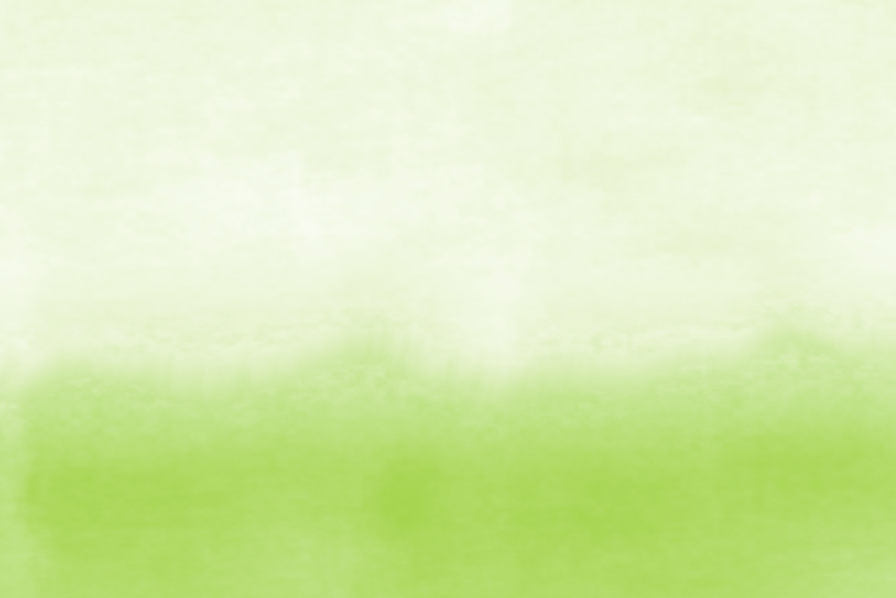
This background is drawn by a Shadertoy shader. Its source:

```glsl
float hash(vec2 p) {
    return fract(sin(dot(p, vec2(127.1, 311.7))) * 43758.5453);
}

float noise(vec2 p) {
    vec2 i = floor(p), f = fract(p);
    f = f * f * (3.0 - 2.0 * f);
    return mix(mix(hash(i), hash(i + vec2(1, 0)), f.x),
               mix(hash(i + vec2(0, 1)), hash(i + vec2(1, 1)), f.x), f.y);
}

// Layered noise centred on zero; axes stay aligned so strokes keep direction
float fbm(vec2 p) {
    float sum = 0.0, weight = 0.6;
    for (int i = 0; i < 5; i++) {
        sum += weight * (noise(p) - 0.5);
        p = p * 2.03 + vec2(7.3, 3.1);
        weight *= 0.55;
    }
    return sum;
}

// Soft elliptical stain
float stain(vec2 p, vec2 centre, vec2 radius) {
    vec2 d = (p - centre) / radius;
    return exp(-dot(d, d));
}

float bump(float x, float centre, float width) {
    float d = (x - centre) / width;
    return exp(-d * d);
}

// Pigment from 0 (paper) to 1 (deep green)
vec3 pigmentColor(float pigment) {
    vec3 paper = vec3(0.968, 0.986, 0.94);
    vec3 tint = vec3(0.91, 0.953, 0.81);
    vec3 leaf = vec3(0.77, 0.895, 0.565);
    vec3 deep = vec3(0.655, 0.835, 0.315);
    vec3 color = mix(paper, tint, clamp(pigment / 0.25, 0.0, 1.0));
    color = mix(color, leaf, clamp((pigment - 0.25) / 0.37, 0.0, 1.0));
    return mix(color, deep, clamp((pigment - 0.62) / 0.38, 0.0, 1.0));
}

void mainImage(out vec4 fragColor, in vec2 fragCoord) {
    vec2 uv = fragCoord / iResolution.xy;
    vec2 p = uv * vec2(1.5, 1.0);

    // Brush grain: clouds, horizontal bristles, upright drags, fine fibres
    float cloud = fbm(p * 6.0);
    float bristle = fbm(p * vec2(9.0, 48.0) + 2.0 * cloud);
    float drag = fbm(p * vec2(38.0, 9.0) + 2.0 * cloud);
    float fibre = fbm(p * vec2(55.0, 75.0));

    // Stains follow slightly wandering coordinates
    vec2 q = uv + 0.06 * vec2(cloud, fbm(p * 7.0 + 31.0)) + 0.02 * vec2(drag, bristle);

    // Uneven upper edge of the wash
    float edge = 0.39 - 0.025 * bump(q.x, 0.0, 0.04)
        + 0.045 * bump(q.x, 0.41, 0.06) - 0.03 * bump(q.x, 0.55, 0.035)
        + 0.065 * bump(q.x, 0.88, 0.055) + 0.035 * bump(q.x, 1.0, 0.07);
    float height = uv.y - edge + 0.05 * cloud + 0.035 * bristle
        + 0.035 * drag + 0.04 * fibre;

    // Vertical build-up of pigment
    float pigment = 0.115 + 0.15 * smoothstep(0.18, 0.02, height)
        + 0.27 * smoothstep(0.035, -0.045, height)
        + 0.33 * smoothstep(-0.01, -0.21, uv.y - 0.40 + 0.07 * cloud + 0.03 * bristle);
    pigment += 0.03 * smoothstep(0.65, 1.0, uv.y);

    // Pale tints in the upper half
    pigment += 0.09 * stain(q, vec2(0.67, 0.70), vec2(0.09, 0.07));
    pigment += 0.08 * stain(q, vec2(0.81, 0.88), vec2(0.06, 0.08));
    pigment += 0.08 * stain(q, vec2(0.80, 0.60), vec2(0.10, 0.05));

    // Bare paper
    pigment -= 0.08 * stain(q, vec2(0.27, 0.66), vec2(0.14, 0.06));
    pigment -= 0.08 * stain(q, vec2(0.54, 0.45), vec2(0.05, 0.08));
    pigment -= 0.08 * stain(q, vec2(0.52, 0.97), vec2(0.06, 0.05));
    pigment -= 0.08 * stain(q, vec2(1.0, 0.55), vec2(0.08, 0.07));

    // Dense pools and thin patches in the lower half
    pigment += 0.07 * stain(q, vec2(0.14, 0.16), vec2(0.13, 0.08));
    pigment += 0.09 * stain(q, vec2(0.47, 0.17), vec2(0.04, 0.14));
    pigment += 0.08 * stain(q, vec2(0.68, 0.13), vec2(0.11, 0.12));
    pigment += 0.09 * stain(q, vec2(0.88, 0.25), vec2(0.09, 0.07));
    pigment -= 0.12 * stain(q, vec2(0.34, 0.03), vec2(0.09, 0.08));
    pigment -= 0.18 * stain(q, vec2(0.98, 0.0), vec2(0.12, 0.09));
    pigment -= 0.16 * stain(q, vec2(0.0, 0.18), vec2(0.03, 0.30));

    // Mottling, strongest along the wash edge
    float ragged = exp(-pow((uv.y - edge) / 0.09, 2.0));
    pigment += 0.09 * cloud + 0.05 * drag
        + (0.07 + 0.10 * ragged) * bristle + (0.08 + 0.12 * ragged) * fibre;

    fragColor = vec4(pigmentColor(pigment), 1.0);
}
```
